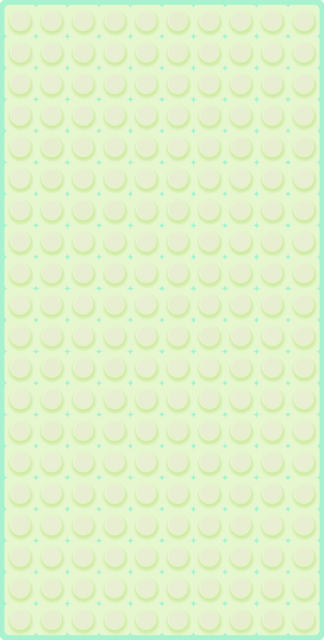
Give the GLSL for this pattern, as a WebGL 2 fragment shader.

```glsl
#version 300 es
precision highp float;
// A pale green baseplate of 10 by 20 round studs on rounded square tiles.
// Tiles touch along their sides, so the mint base shows as four-point stars
// between their corners and as a frame; each stud casts a soft shadow.

uniform vec2 u_resolution;
out vec4 fragColor;

float roundedBox(vec2 p, vec2 halfSize, float radius) {
    vec2 d = abs(p) - halfSize + radius;
    return length(max(d, 0.0)) + min(max(d.x, d.y), 0.0) - radius;
}

// Coverage of a shape from its signed distance, one pixel wide.
float cover(float dist, float pixel) {
    return clamp(0.5 - dist / pixel, 0.0, 1.0);
}

float hash(vec2 p) {
    return fract(sin(dot(p, vec2(127.1, 311.7))) * 43758.5);
}

void main() {
    // One unit is one tile; the origin is the centre of the plate.
    vec2 plateSize = vec2(10.28, 20.26);
    float pixel = max(plateSize.x / u_resolution.x, plateSize.y / u_resolution.y);
    vec2 p = (gl_FragCoord.xy - 0.5 * u_resolution) * pixel;
    vec2 id = floor(p);
    vec2 q = fract(p) - 0.5;

    vec3 mint = vec3(0.66, 0.95, 0.81);
    vec3 tile = vec3(0.90, 0.97, 0.81);

    // Tile surface with a soft shadow falling below the stud.
    vec3 surface = tile;
    float shadow = smoothstep(0.45, 0.29, length(q - vec2(0.02, -0.08)));
    surface = mix(surface, vec3(0.82, 0.92, 0.65), shadow);

    // Stud wall, lit from the upper left.
    float light = smoothstep(-0.25, 0.25, dot(q, vec2(-0.5, 0.87)));
    vec3 wall = mix(vec3(0.89, 0.95, 0.78), vec3(0.92, 0.965, 0.84), light);
    surface = mix(surface, wall, cover(length(q - vec2(0.0, -0.01)) - 0.325, pixel));

    // Flat stud top, with a barely visible change of tone from stud to stud.
    vec3 top = vec3(0.91, 0.935, 0.82) + 0.006 * (hash(id) - 0.5);
    surface = mix(surface, top, cover(length(q - vec2(0.0, 0.005)) - 0.283, pixel * 1.3));

    // Tiles inside the 10 by 20 grid, over the mint base.
    float inGrid = cover(roundedBox(p, vec2(5.0, 10.0), 0.16), pixel);
    float inTile = cover(roundedBox(q, vec2(0.5), 0.16) - 0.5 * pixel, pixel);
    vec3 colour = mix(mint, surface, inGrid * inTile);

    // Rounded outer corners of the plate.
    float plate = cover(roundedBox(p, 0.5 * u_resolution * pixel, 0.2) - 0.5 * pixel, pixel);
    fragColor = vec4(mix(vec3(0.96, 0.99, 0.94), colour, plate), 1.0);
}
```
